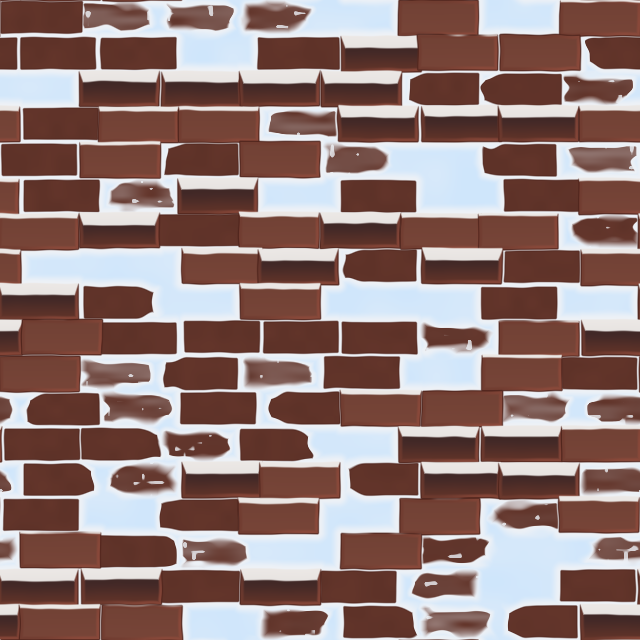
Write a WebGL 2 fragment shader that draws this pattern.

```glsl
#version 300 es
precision highp float;

uniform vec2 u_resolution;
out vec4 fragColor;

// Layout, in units of the canvas
const vec2 GRID = vec2(8.0, 18.0);
const float ROW_SHIFT = 0.25;
const vec2 JITTER = vec2(0.007, 0.003);
const vec2 FLAT_HALF = vec2(0.0590, 0.0249);
const vec2 WORN_HALF = vec2(0.0555, 0.0205);
const vec2 RAISED_HALF = vec2(0.0635, 0.0287);
const float CORNER = 0.0025;
const float EDGE_WOBBLE = 0.0022;

// Cumulative shares of the brick kinds; the rest are deep
const float MISSING = 0.12;
const float WORN = 0.31;
const float FLAT = 0.64;
const float BEVELLED = 0.86;

const vec3 MORTAR = vec3(0.93, 0.945, 0.965);
const vec3 ICE = vec3(0.81, 0.90, 0.985);
const vec3 BROWN = vec3(0.375, 0.20, 0.16);
const vec3 LIGHT_BROWN = vec3(0.46, 0.265, 0.215);
const vec3 SHADE = vec3(0.25, 0.155, 0.15);
const vec3 OUTLINE = vec3(0.29, 0.125, 0.095);
const vec3 RED_RIM = vec3(0.56, 0.29, 0.23);
const vec3 SNOW = vec3(0.925, 0.91, 0.90);

float hash(vec2 p) {
    vec3 q = fract(p.xyx * 0.1031);
    q += dot(q, q.yzx + 33.33);
    return fract((q.x + q.y) * q.z);
}

float noise(vec2 p) {
    vec2 i = floor(p), f = fract(p);
    f = f * f * (3.0 - 2.0 * f);
    return mix(mix(hash(i), hash(i + vec2(1, 0)), f.x),
               mix(hash(i + vec2(0, 1)), hash(i + vec2(1, 1)), f.x), f.y);
}

float roundBox(vec2 p, vec2 halfSize) {
    vec2 q = abs(p) - halfSize + CORNER;
    return length(max(q, 0.0)) + min(max(q.x, q.y), 0.0) - CORNER;
}

vec4 over(vec4 top, vec4 under) {
    return vec4(top.rgb * top.a, top.a) + under * (1.0 - top.a);
}

// Flush brick, chipped at one end or worn to a smear
vec4 recessedBrick(vec2 p, vec2 id, bool worn, float px, out float d) {
    vec2 halfSize = worn ? WORN_HALF : FLAT_HALF;
    if (!worn && hash(id + 31.7) > 0.8) halfSize.x += 0.005;
    vec2 seed = id * 7.3;
    float side = hash(id + 5.1) < 0.5 ? -1.0 : 1.0;
    float taper = smoothstep(0.35, 1.1, side * p.x / halfSize.x);
    float chip = worn ? 0.032 : 0.022 * step(0.5, hash(id + 9.4));
    d = roundBox(p, halfSize) + chip * taper * noise(p * vec2(35, 50) + seed);
    float soft = px;
    float opacity = 1.0;
    if (worn) {
        float streak = noise(p * vec2(22, 85) + seed);
        d += 0.015 * max(noise(p * vec2(30, 65) + seed + 17.0) - 0.35, 0.0);
        soft += 0.007 * smoothstep(0.25, 0.8, noise(p * 28.0 + seed));
        opacity = mix(1.0, 0.55 + 0.45 * streak, hash(id + 2.6));
        // Small bare spots
        float spot = noise(p * vec2(75, 95) + seed + 41.0);
        opacity *= 1.0 - 0.8 * smoothstep(0.86, 0.92, spot);
    }
    vec3 color = BROWN * (0.97 + 0.07 * noise(p * 45.0 + seed));
    if (!worn) color = mix(color, OUTLINE, 0.7 * smoothstep(-0.003, 0.0, d));
    return vec4(color, opacity * smoothstep(soft, -soft, d));
}

// Bevelled brick with a pale ledge and reddish lower rim
vec4 raisedBrick(vec2 p, vec2 id, bool deep, float px, out float d) {
    d = roundBox(p, RAISED_HALF);
    float fromTop = RAISED_HALF.y - p.y;
    float fromSide = RAISED_HALF.x - abs(p.x);
    float height = clamp(fromTop / (2.0 * RAISED_HALF.y), 0.0, 1.0);
    vec3 color = deep ? mix(SHADE, BROWN, smoothstep(0.3, 1.0, height))
                      : LIGHT_BROWN * mix(0.96, 1.02, height);
    // Glowing rim, brightest at the lower right
    float rim = smoothstep(-0.0085, -0.004, d);
    float glow = smoothstep(-0.02, 0.065, p.x - p.y);
    color = mix(color, mix(BROWN, RED_RIM, 0.35 + 0.65 * glow), 0.75 * rim);
    color = mix(color, OUTLINE, 0.85 * smoothstep(-0.0028, -0.0008, d));
    // Pale ledge narrowing downward
    float ledge = deep ? 0.016 + 0.004 * hash(id + 3.8)
                       : 0.011 * max(hash(id + 3.8) - 0.15, 0.0);
    ledge += 0.0015 * (noise(p * 40.0 + id) - 0.5);
    float edge = max(fromTop - ledge, 0.001 + 0.35 * fromTop - fromSide);
    float pale = smoothstep(0.001 + px, -0.001, edge) * smoothstep(0.001, 0.003, ledge);
    color = mix(color, SNOW * (1.0 - 0.06 * height), pale);
    return vec4(color, smoothstep(px, -px, d));
}

void main() {
    vec2 uv = gl_FragCoord.xy / u_resolution;
    float px = 1.0 / min(u_resolution.x, u_resolution.y);
    vec2 wobble = vec2(noise(uv * 38.0), noise(uv * 38.0 + 57.0)) - 0.5;
    vec2 warped = uv + EDGE_WOBBLE * wobble;
    float row = floor(uv.y * GRID.y);
    float gap = 1.0;
    vec4 flush = vec4(0.0), raised = vec4(0.0);

    // Lower rows overlap the rows above
    for (float dy = 1.0; dy >= -1.0; dy--) {
        float y = row + dy;
        float shift = ROW_SHIFT * (1.0 - mod(y, 2.0));
        float column = floor(uv.x * GRID.x - shift);
        for (float dx = -1.0; dx <= 1.0; dx++) {
            vec2 cell = vec2(column + dx, y);
            vec2 id = mod(cell, GRID) + 11.0;
            float kind = hash(id);
            if (kind < MISSING) continue;
            vec2 offset = JITTER * (vec2(hash(id + 13.2), hash(id + 27.9)) - 0.5);
            vec2 p = warped - (cell + vec2(0.5 + shift, 0.5)) / GRID - offset;
            float d;
            if (kind < FLAT) flush = over(recessedBrick(p, id, kind < WORN, px, d), flush);
            else raised = over(raisedBrick(p, id, kind > BEVELLED, px, d), raised);
            gap = min(gap, d);
        }
    }

    // Frosted mortar turns blue away from the bricks
    float frost = smoothstep(0.001, 0.017, gap) * (0.7 + 0.3 * noise(uv * 22.0));
    vec3 color = mix(MORTAR, ICE, frost);
    color = flush.rgb + color * (1.0 - flush.a);
    color = raised.rgb + color * (1.0 - raised.a);
    fragColor = vec4(color, 1.0);
}
```
